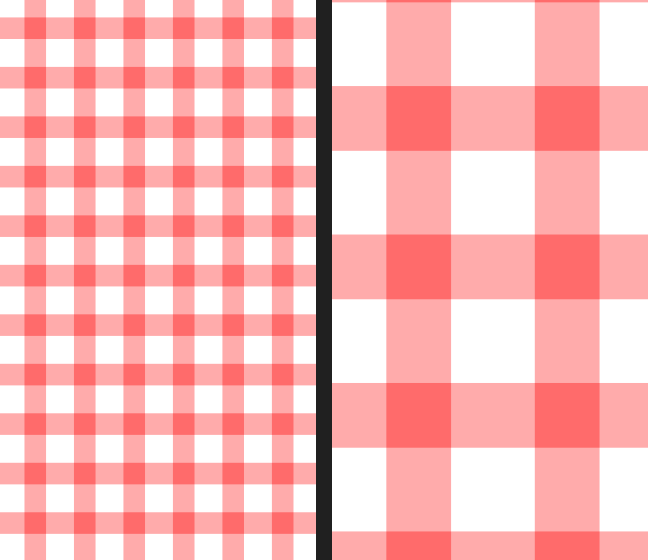
Left: the whole. Right: its middle third, enlarged.
This pattern is drawn by a WebGL 2 fragment shader. Its source:

```glsl
#version 300 es
precision highp float;
// Gingham check: translucent pink bands run both ways over white cloth.
// Each direction is a periodic band mask; where two bands cross,
// the cloth takes a deeper coral red.

uniform vec2 u_resolution;
out vec4 fragColor;

// Lengths are fractions of the canvas width
const float PERIOD = 0.1566;
const float BAND_WIDTH = 0.0683;
const vec2 FIRST_CENTER = vec2(0.1116, 0.1169);

const vec3 CLOTH = vec3(1.0);
const vec3 PINK = vec3(1.0, 0.67, 0.67);
const vec3 CORAL = vec3(1.0, 0.42, 0.42);

// Distance to the nearest band center along one axis
float centerDistance(float position, float center, float period) {
    return abs(fract((position - center) / period + 0.5) - 0.5) * period;
}

// Antialiased coverage of a repeating band
float bandMask(float position, float center, float period, float width, float pixel) {
    float edge = 0.5 * width - centerDistance(position, center, period);
    return clamp(edge / pixel + 0.5, 0.0, 1.0);
}

// Blend the three cloth tones from the two band masks
vec3 weave(float warp, float weft, vec3 base, vec3 single, vec3 crossing) {
    return mix(mix(base, single, warp), mix(single, crossing, warp), weft);
}

void main() {
    float pixel = 1.0 / u_resolution.x;
    vec2 uv = gl_FragCoord.xy * pixel;

    // Vertical and horizontal bands
    float warp = bandMask(uv.x, FIRST_CENTER.x, PERIOD, BAND_WIDTH, pixel);
    float weft = bandMask(uv.y, FIRST_CENTER.y, PERIOD, BAND_WIDTH, pixel);

    fragColor = vec4(weave(warp, weft, CLOTH, PINK, CORAL), 1.0);
}
```
